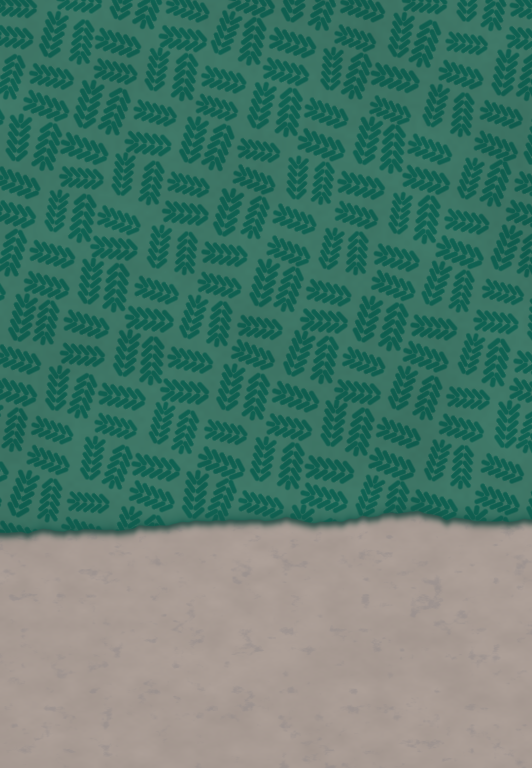
Reproduce this pattern procedurally as a WebGL 1 fragment shader.

```glsl
precision highp float;
// Green wallpaper with leafy sprigs, torn along its lower edge above bare plaster.
// Sprigs repeat on a skewed lattice, each a row of mirrored rounded strokes;
// value noise adds the paper mottling, the ragged tear and the plaster grain.

uniform vec2 u_resolution;

// Lengths are fractions of the canvas height.
const vec2 LATTICE_A = vec2(0.1354, -0.0469);
const vec2 LATTICE_B = vec2(0.0898, 0.0456);
const vec2 LATTICE_ORIGIN = vec2(0.026, 0.818);
const float LEAF_SPACING = 0.0104;
const float LEAF_LENGTH = 0.0122;
const float LEAF_RADIUS = 0.0031;
const float LEAF_GAP = 0.0028;
const float LEAF_ANGLE = 0.72;
const float SPRIG_TILT = -0.22;
const float SHADOW_DEPTH = 0.012;

const vec3 PAPER = vec3(0.245, 0.465, 0.400);
const vec3 LEAF = vec3(0.045, 0.370, 0.310);
const vec3 PAPER_RIM = vec3(0.07, 0.34, 0.29);
const vec3 PLASTER = vec3(0.660, 0.610, 0.580);
const vec3 PLASTER_FLECK = vec3(0.54, 0.52, 0.53);
const vec3 SHADOW = vec3(0.13, 0.29, 0.26);

float hash(vec2 p) {
  return fract(sin(dot(p, vec2(127.1, 311.7))) * 43758.545);
}

float noise(vec2 p) {
  vec2 i = floor(p), f = fract(p);
  f = f * f * (3.0 - 2.0 * f);
  return mix(mix(hash(i), hash(i + vec2(1.0, 0.0)), f.x),
             mix(hash(i + vec2(0.0, 1.0)), hash(i + 1.0), f.x), f.y);
}

float fbm(vec2 p) {
  float sum = 0.0, amp = 0.5;
  for (int i = 0; i < 4; i++) {
    sum += amp * noise(p);
    p = p * 2.03 + 17.0;
    amp *= 0.5;
  }
  return sum;
}

vec2 rotate(vec2 p, float a) {
  float c = cos(a), s = sin(a);
  return vec2(c * p.x + s * p.y, c * p.y - s * p.x);
}

float capsule(vec2 p, vec2 dir, float len) {
  return length(p - dir * clamp(dot(p, dir), 0.0, len)) - LEAF_RADIUS;
}

// Sprig growing along +x: five mirrored leaf pairs and a tip leaf.
float sprig(vec2 p) {
  float tip = capsule(p - vec2(0.022, 0.0), vec2(1.0, 0.0), 0.006);
  vec2 dir = vec2(cos(LEAF_ANGLE), sin(LEAF_ANGLE));
  vec2 q = vec2(p.x + 0.005, abs(p.y) - LEAF_GAP);
  float k = floor((q.x - q.y * dir.x / dir.y) / LEAF_SPACING + 0.5);
  q.x -= clamp(k, -2.0, 2.0) * LEAF_SPACING;
  return min(tip, capsule(q, dir, LEAF_LENGTH));
}

// Each lattice cell holds two upright and two lying sprigs.
float sprigPattern(vec2 p) {
  p -= LATTICE_ORIGIN;
  float det = LATTICE_A.x * LATTICE_B.y - LATTICE_A.y * LATTICE_B.x;
  vec2 base = floor(vec2(p.x * LATTICE_B.y - p.y * LATTICE_B.x,
                         LATTICE_A.x * p.y - LATTICE_A.y * p.x) / det);
  float d = 1.0;
  for (int j = -1; j <= 1; j++) for (int i = -1; i <= 1; i++) {
    vec2 cell = base + vec2(float(i), float(j));
    vec2 q = p - cell.x * LATTICE_A - cell.y * LATTICE_B;
    for (int n = 0; n < 4; n++) {
      vec2 offset = vec2(0.0);
      float angle = 1.571;
      if (n == 1) { offset = vec2(0.035, -0.008); angle = -1.571; }
      if (n == 2) { offset = vec2(0.086, -0.012); angle = 3.142; }
      if (n == 3) { offset = vec2(0.079, -0.051); angle = 3.142; }
      vec2 seed = cell + float(n) * 7.3;
      offset += 0.004 * (vec2(hash(seed), hash(seed + 3.1)) - 0.5);
      angle += SPRIG_TILT + 0.3 * (hash(seed + 5.7) - 0.5);
      float size = 0.92 + 0.16 * hash(seed + 9.2);
      d = min(d, sprig(rotate(q - offset, angle) / size) * size);
    }
  }
  return d;
}

float tearHeight(float x) {
  float y = 0.308 + 0.015 * smoothstep(0.13, 0.26, x);
  y += 0.010 * smoothstep(0.44, 0.56, x) - 0.010 * smoothstep(0.56, 0.585, x);
  return y + 0.006 * (noise(vec2(x * 32.0, 2.0)) - 0.5)
           + 0.003 * (noise(vec2(x * 110.0, 8.0)) - 0.5);
}

void main() {
  vec2 p = gl_FragCoord.xy / u_resolution.y;
  float px = 1.0 / u_resolution.y;
  float above = p.y - tearHeight(p.x);

  // Plaster with streaky grain, flecks and the shadow of the paper.
  float grain = fbm(p * vec2(32.0, 48.0));
  vec3 wall = PLASTER * (0.96 + 0.08 * grain + 0.04 * (fbm(p * 6.0) - 0.5));
  float fleck = smoothstep(0.58, 0.8, fbm(p * vec2(65.0, 90.0) + 31.0));
  wall = mix(wall, PLASTER_FLECK, 0.4 * fleck);
  float fall = max(-above, 0.0) / SHADOW_DEPTH;
  wall = mix(wall, SHADOW, 0.85 * exp(-fall * fall * 2.5));

  // Printed paper, mottled and darker at its torn rim.
  float leaf = 1.0 - smoothstep(-0.0008 - px * 0.5, 0.0008 + px * 0.5, sprigPattern(p));
  vec3 paper = mix(PAPER, LEAF, 0.93 * leaf);
  paper *= 0.94 + 0.12 * fbm(p * 9.0 + 4.0) + 0.03 * (noise(p * 130.0) - 0.5);
  paper = mix(paper, PAPER_RIM, 0.65 * exp(-max(above, 0.0) / 0.007));

  gl_FragColor = vec4(mix(wall, paper, smoothstep(-px, px, above)), 1.0);
}
```
